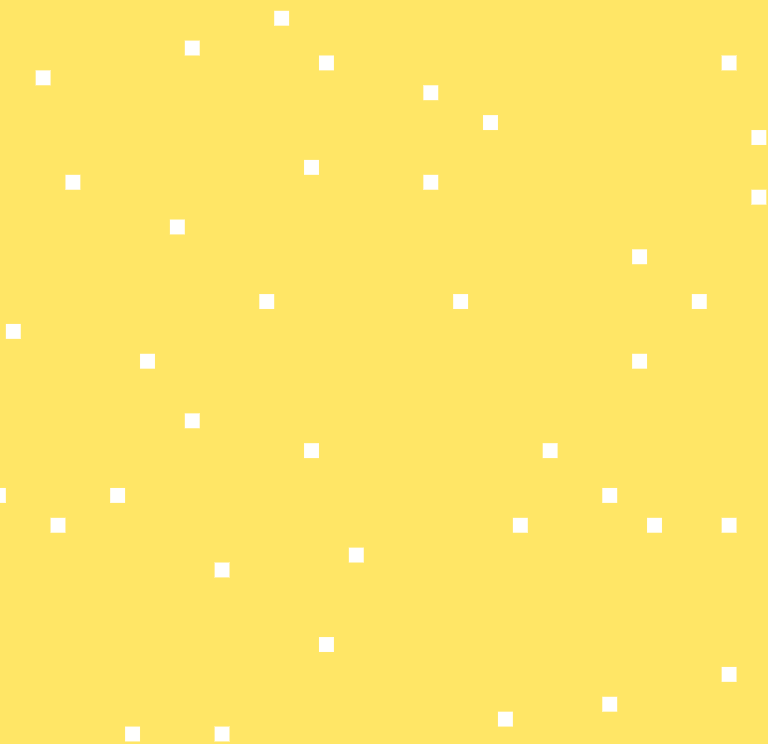
This pattern is drawn by a Shadertoy shader. Its source:

```glsl
// Sparse small white squares scattered over a flat yellow ground.
// The canvas is split into blocks of grid cells; each block holds one square,
// snapped to a hashed cell, and rows of blocks slide to break up columns.

const vec3 GROUND_YELLOW = vec3(1.0, 0.9, 0.4);
const vec3 SQUARE_WHITE = vec3(1.0, 1.0, 0.995);
const float CELLS_ACROSS = 51.5;            // grid cells over the canvas width
const vec2 GRID_OFFSET = vec2(0.89, 0.67);  // grid shift, in cells
const vec2 BLOCK_SIZE = vec2(9.0, 8.0);     // cells per block

// Integer hash of a lattice point, two values in 0..1
vec2 hash2(ivec2 lattice) {
    uvec2 v = uvec2(lattice + 1000) * 1664525u + 1013904223u;
    v.x += v.y * 1664525u;
    v.y += v.x * 1664525u;
    v ^= v >> 16u;
    v.x += v.y * 1664525u;
    v.y += v.x * 1664525u;
    v ^= v >> 16u;
    return vec2(v & 65535u) / 65536.0;
}

// Signed distance to an axis-aligned square
float squareDistance(vec2 p, float halfSide) {
    vec2 d = abs(p) - halfSide;
    return length(max(d, 0.0)) + min(max(d.x, d.y), 0.0);
}

// Coverage of the scattered squares; p and pixel are in cells
float scatteredSquares(vec2 p, vec2 blockSize, float pixel) {
    // Slide every row of blocks by a whole number of cells
    int row = int(floor(p.y / blockSize.y));
    p.x += floor(hash2(ivec2(row, 77)).x * blockSize.x);

    // Pick one cell, keeping a margin so that no two squares touch
    vec2 block = floor(p / blockSize);
    vec2 cell = floor(hash2(ivec2(block)) * (blockSize - 1.0));
    vec2 center = block * blockSize + cell + 1.0;

    float d = squareDistance(p - center, 0.5);
    return 1.0 - smoothstep(-0.6 * pixel, 0.6 * pixel, d);
}

void mainImage(out vec4 fragColor, in vec2 fragCoord) {
    float pixel = CELLS_ACROSS / iResolution.x;
    vec2 p = fragCoord * pixel - GRID_OFFSET + 1.0;
    float coverage = scatteredSquares(p, BLOCK_SIZE, pixel);
    fragColor = vec4(mix(GROUND_YELLOW, SQUARE_WHITE, coverage), 1.0);
}
```
